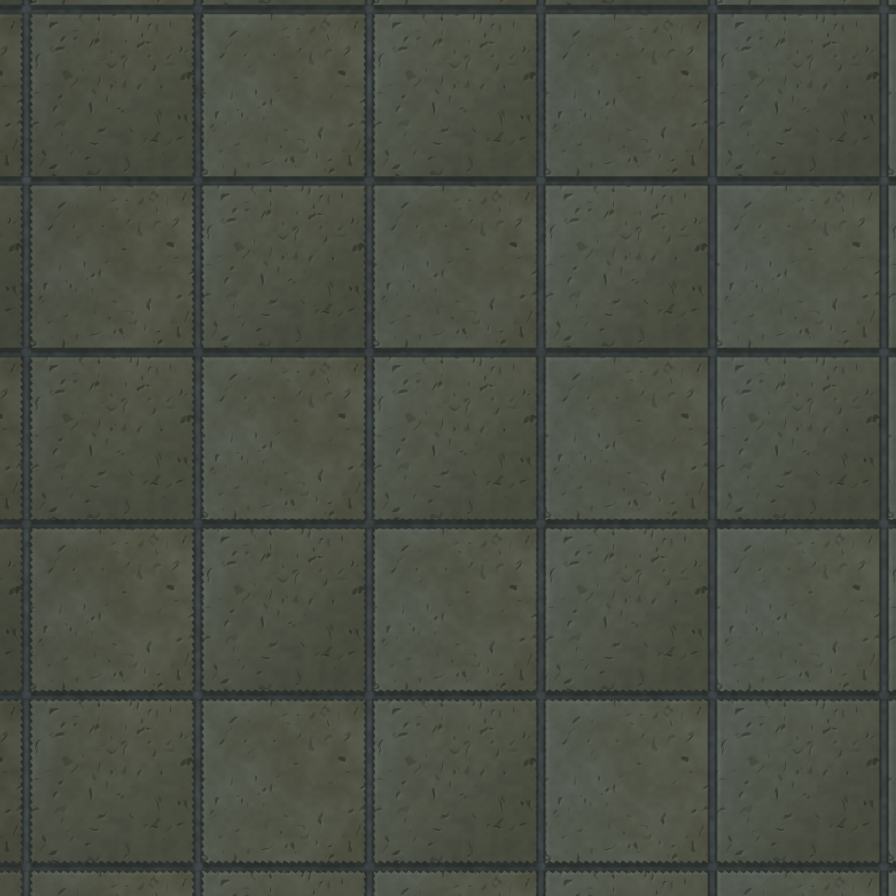
Give the GLSL for this texture, as a WebGL 1 fragment shader.

```glsl
precision highp float;
// Weathered olive-grey square tiles with pitted faces and dark, ribbed slate grout.

uniform vec2 u_resolution;

const float PITCH = 0.1914;              // tile spacing, in canvas units
const vec2 ORIGIN = vec2(0.0295, 0.0325); // lower left grout crossing
const float GROUT_HALF = 0.0052;
const float RIB_PERIOD = 0.0082;
const float RIB_DEPTH = 0.0032;
const float PIT_CELLS = 13.0;            // pit grid cells per tile
const float PIT_CHANCE = 0.55;
const float PIT_DARKEN = 0.30;
const vec3 OLIVE = vec3(0.305, 0.315, 0.250);
const vec3 PALE = vec3(0.358, 0.368, 0.308);
const vec3 SLATE = vec3(0.325, 0.352, 0.328);
const vec3 SHADE = vec3(0.262, 0.277, 0.228);
const vec3 GROUT_DARK = vec3(0.170, 0.192, 0.178);
const vec3 GROUT_BLUE = vec3(0.250, 0.275, 0.282);

float hash(vec2 p) {
  vec3 q = fract(vec3(p.xyx) * 0.1031);
  q += dot(q, q.yzx + 33.33);
  return fract((q.x + q.y) * q.z);
}

float noise(vec2 p) {
  vec2 i = floor(p), f = fract(p);
  f = f * f * (3.0 - 2.0 * f);
  return mix(mix(hash(i), hash(i + vec2(1.0, 0.0)), f.x),
             mix(hash(i + vec2(0.0, 1.0)), hash(i + vec2(1.0, 1.0)), f.x), f.y);
}

float fbm(vec2 p) {
  float sum = 0.0, amp = 0.533;
  for (int i = 0; i < 4; i++) {
    sum += amp * noise(p);
    p = p * 2.03 + 17.7;
    amp *= 0.5;
  }
  return sum;
}

// Scattered slanted pits with ragged outlines; returns coverage.
float pits(vec2 face, float seed) {
  vec2 p = face * PIT_CELLS;
  p += 0.7 * (vec2(noise(p * 1.7 + seed), noise(p * 1.7 + seed + 50.0)) - 0.5);
  vec2 cell = floor(p);
  float cover = 0.0;
  for (int y = -1; y <= 1; y++) {
    for (int x = -1; x <= 1; x++) {
      vec2 c = cell + vec2(float(x), float(y));
      vec2 key = c + seed;
      vec2 d = p - c - vec2(hash(key + 3.1), hash(key + 7.7));
      float angle = 0.3 + 1.4 * hash(key + 13.3);
      vec2 axis = vec2(cos(angle), sin(angle));
      vec2 size = vec2(0.16 + 0.30 * hash(key + 19.9), 0.09 + 0.10 * hash(key + 23.5));
      float r = length(vec2(dot(d, axis), dot(d, vec2(-axis.y, axis.x))) / size);
      float strength = step(hash(key + 31.0), PIT_CHANCE) * mix(0.3, 1.0, hash(key + 41.0));
      cover = max(cover, strength * (1.0 - smoothstep(0.35, 1.15, r)));
    }
  }
  return cover;
}

// Triangle wave in 0..1 for the ribbed grout edges.
float ribs(float t) {
  return abs(2.0 * fract(t / RIB_PERIOD) - 1.0);
}

vec3 tileColor(vec2 uv, vec2 id, vec2 face) {
  float darkTile = 1.0 - mod(id.x + id.y, 2.0);
  float seed = 60.0 + 90.0 * darkTile;
  float mottle = fbm(face * 4.0 + seed);
  float grain = fbm(face * 22.0 + seed + 9.0);
  vec3 col = mix(OLIVE, PALE, smoothstep(0.25, 0.75, mottle));

  // Cool tint toward the upper left, warm shade toward the lower right.
  float slant = 0.5 * (face.x + 1.0 - face.y);
  float cool = (1.0 - face.x) * 0.65 + 0.4 * (uv.x - 0.4) + 0.5 * (mottle - 0.5);
  col = mix(col, SLATE, clamp(cool, 0.0, 0.85));
  float shade = smoothstep(0.2, 0.95, slant + 0.5 * (mottle - 0.5));
  col = mix(col, SHADE, shade * mix(0.25, 0.85, darkTile));
  col *= 0.93 + 0.14 * grain + 0.04 * (hash(id + 5.0) - 0.5);

  // Pits with a faint raised rim on their lower right.
  float pit = pits(face, seed);
  float rim = pits(face + vec2(-0.012, 0.012), seed);
  col *= 1.0 - PIT_DARKEN * pit + 0.06 * max(rim - pit, 0.0);
  return col * (0.92 + 0.08 * smoothstep(0.0, 0.2, uv.x));
}

void main() {
  vec2 uv = gl_FragCoord.xy / u_resolution;
  float px = 1.0 / min(u_resolution.x, u_resolution.y);
  vec2 grid = (uv - ORIGIN) / PITCH;
  vec2 face = fract(grid);
  vec2 offset = (fract(grid + 0.5) - 0.5) * PITCH; // signed distance to grout lines
  vec2 dist = abs(offset);
  vec3 col = tileColor(uv, floor(grid), face);

  // Worn light bevels on the left and top sides of each face.
  float wear = 0.5 + 0.7 * noise(uv * 45.0);
  vec2 inner = vec2(offset.x, -offset.y) - GROUT_HALF - 0.0025;
  vec2 bevel = 1.0 - smoothstep(0.0, 0.0028, abs(inner));
  col += wear * vec3(0.034, 0.040, 0.045) * max(bevel.x * (0.4 + 0.6 * uv.x), 0.6 * bevel.y);

  // Ribs fade toward the right on uprights and toward the top on crossbars.
  vec2 fade = 1.0 - smoothstep(vec2(0.1, 0.0), vec2(0.85, 0.75), uv);
  vec2 tooth = vec2(ribs(uv.y + 0.3 * offset.x), ribs(uv.x + 0.3 * offset.y));
  vec2 halfWidth = GROUT_HALF + RIB_DEPTH * fade * (tooth - 0.4);
  vec2 soft = vec2(max(px, 0.0011));
  vec2 cover = 1.0 - smoothstep(halfWidth - soft, halfWidth + soft, dist);

  // Bluish cores: centred on uprights, low on crossbars, rounded at crossings.
  float upright = 1.0 - smoothstep(0.0010, 0.0042, dist.x);
  float crossbar = 0.55 * (1.0 - smoothstep(0.0005, 0.0035, abs(offset.y + 0.0024)));
  float knot = 1.0 - smoothstep(0.003, 0.0075, length(offset));
  float core = max(max(upright * cover.x * (1.0 - 0.6 * cover.y), crossbar * cover.y), knot);
  vec3 grout = mix(GROUT_DARK, GROUT_BLUE, core * (0.75 + 0.3 * noise(uv * 90.0)));
  grout *= 0.92 + 0.16 * noise(uv * 160.0);

  col = mix(col, grout, max(max(cover.x, cover.y), knot));
  gl_FragColor = vec4(col, 1.0);
}
```
